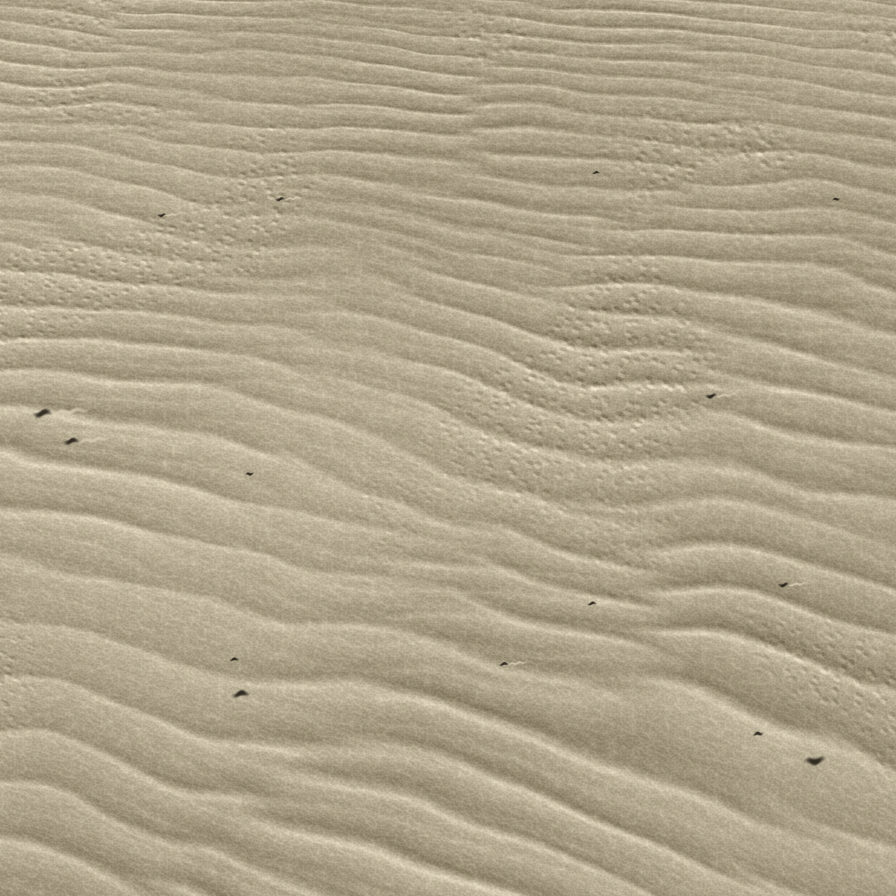
A WebGL 1 fragment shader for this texture:

```glsl
precision highp float;
uniform vec2 u_resolution;

const vec3 SAND = vec3(0.69, 0.65, 0.55);
const vec3 SPECK = vec3(0.14, 0.12, 0.09);
const vec3 STRAW = vec3(0.86, 0.82, 0.72);

vec2 hash2(vec2 p) {
  vec2 q = vec2(dot(p, vec2(127.1, 311.7)), dot(p, vec2(269.5, 183.3)));
  return fract(sin(q) * 43758.55);
}

// Distance to the nearest jittered cell point
float cellular(vec2 p) {
  vec2 cell = floor(p);
  float nearest = 4.0;
  for (int j = -1; j <= 1; j++) {
    for (int i = -1; i <= 1; i++) {
      vec2 c = cell + vec2(float(i), float(j));
      vec2 d = c + hash2(c) - p;
      nearest = min(nearest, dot(d, d));
    }
  }
  return sqrt(nearest);
}

// Layered, bent sines: a smooth irregular field around zero
float wander(vec2 p) {
  float sum = 0.0;
  float amp = 0.5;
  for (int i = 0; i < 5; i++) {
    sum += amp * sin(p.x + 1.3 * sin(p.y));
    p = mat2(1.3, -0.7, 0.6, 1.2) * p + vec2(1.7, 2.9);
    amp *= 0.6;
  }
  return sum;
}

// Ripple brightness: steep dark lee, bright crest, long fading face
float ripple(float phase, float lee) {
  float p = fract(phase);
  float face = smoothstep(0.0, lee, p) * pow(1.0 - p, 0.8);
  float crest = exp(-pow((p - lee) / 0.06, 2.0));
  return face + 0.28 * crest - 0.5;
}

// Flattened soft-edged blob
float blob(vec2 d, vec2 radius) {
  return 1.0 - smoothstep(0.3, 1.2, length(d / radius));
}

void main() {
  vec2 uv = gl_FragCoord.xy / u_resolution;
  float near = 1.0 - uv.y;

  // Ground coordinates in perspective; v counts ripples
  float spacing = 0.018 + 0.066 * near;
  vec2 ground = vec2((uv.x - 0.5) / (0.1 + 0.22 * near), log(spacing) / 0.066);
  float phase = ground.y - ground.x * (0.4 + 0.95 * near);
  vec2 field = ground * vec2(1.7, 0.5) + vec2(3.0, 0.0);

  // Two ripple trains trade places, so crests fork and fade
  float meander = 0.4 + 0.4 * near;
  float bend = meander * wander(field);
  float otherBend = meander * wander(field + vec2(7.3, 4.1));
  float lee = 0.18 + 0.06 * sin(field.x + field.y);
  float trainA = ripple(phase + bend, lee);
  float trainB = ripple(phase * 1.12 + 0.45 + otherBend, lee + 0.03);
  float swap = smoothstep(-0.2, 0.35, wander(field * vec2(0.8, 0.9) + 11.0));
  float strength = 0.175 + 0.09 * wander(field * 0.8 + 23.0);
  float light = strength * mix(trainA, trainB, swap);

  // Faint cross ripples and broad tone
  float cross = ripple(phase * 1.9 + ground.x * 0.5 + otherBend * 1.5, 0.3);
  light += (0.04 + 0.04 * wander(field + 31.0)) * cross;
  light += 0.033 * wander(uv * vec2(3.0, 5.0) + 2.0);

  // Wind streaks and grain
  vec2 slanted = vec2(uv.x, uv.y + uv.x * (0.08 + 0.3 * near));
  light += 0.055 * (cellular(slanted * vec2(50.0, 170.0)) - 0.48);
  light += 0.07 * (cellular(slanted * vec2(130.0, 260.0) + 9.0) - 0.48);
  light += 0.1 * (cellular(uv * vec2(310.0, 370.0)) - 0.48);

  // Patches of small dents, dark above and lit below
  vec2 dentPlace = slanted * vec2(55.0, 110.0);
  float patchy = smoothstep(0.2, 0.7, wander(field * 0.9 + 47.0));
  float dent = smoothstep(0.3, 0.1, cellular(dentPlace));
  float rim = smoothstep(0.3, 0.1, cellular(dentPlace + vec2(0.1, 0.35)));
  light += 0.09 * patchy * (rim - dent);
  vec3 color = SAND + vec3(light + 0.012);

  // Scattered dark specks, some trailing a pale straw
  for (int i = 0; i < 15; i++) {
    vec2 seed = hash2(vec2(float(i), 5.0));
    vec2 kind = hash2(vec2(float(i), 19.0));
    vec2 spot = vec2(0.03 + 0.94 * seed.x, 0.08 + 0.76 * seed.y);
    float size = (0.005 + 0.007 * kind.x * kind.x) * (1.15 - 0.4 * spot.y);
    vec2 d = uv - spot;
    d.y -= d.x * 0.12 + 0.12 * size * sin(d.x / size * 4.0 + 9.0 * kind.y);
    float strawLength = size * (1.0 + 2.0 * kind.y);
    float straw = blob(d - vec2(strawLength, -0.15 * size), vec2(strawLength, size * 0.28));
    color = mix(color, STRAW, straw * step(0.5, kind.y) * 0.75);
    color = mix(color, SPECK, 0.9 * blob(d, vec2(size, size * 0.38)));
  }

  gl_FragColor = vec4(clamp(color, 0.0, 1.0), 1.0);
}
```
